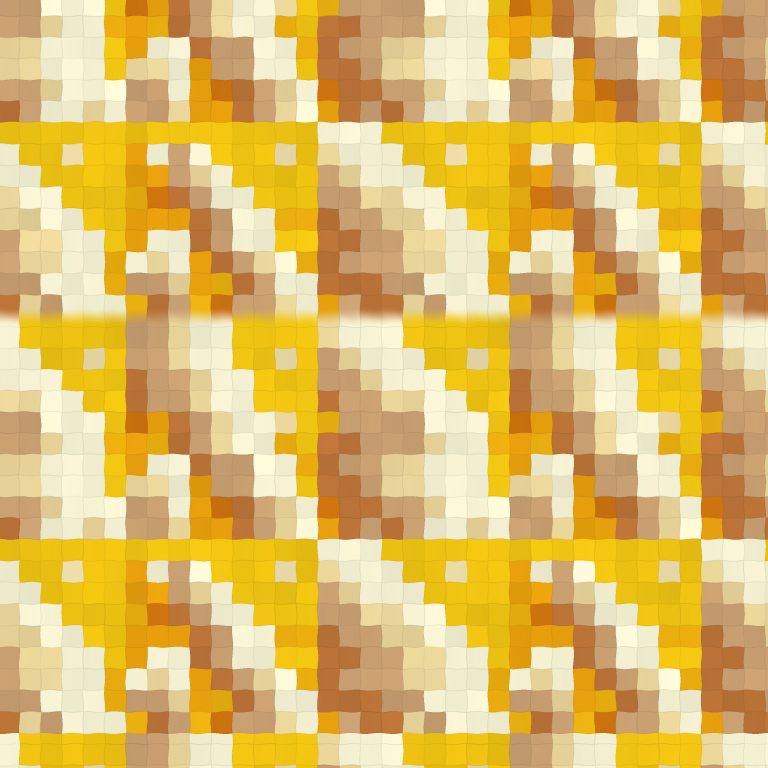
Reproduce this pattern procedurally as a Shadertoy shader.

```glsl
const vec3 GOLD  = vec3(0.93, 0.76, 0.07);
const vec3 AMBER = vec3(0.90, 0.62, 0.05);
const vec3 CREAM = vec3(0.955, 0.94, 0.82);
const vec3 BEIGE = vec3(0.91, 0.83, 0.60);
const vec3 TAN   = vec3(0.78, 0.62, 0.44);
const vec3 BROWN = vec3(0.73, 0.45, 0.22);
const vec3 RUST  = vec3(0.80, 0.45, 0.06);

const vec2  ORIGIN = vec2(0.164, 0.159);  // first tile corner, from the top left
const vec2  PAIR   = vec2(0.4995, 0.543); // two tiles across, two tiles down
const float SHORT_HEIGHT = 0.253;
const float COLUMNS = 9.0;
const float SHORT_ROWS = 9.0;
const float TALL_ROWS = 10.5;
const float LINE_WIDTH = 0.0011;
const float LINE_DEPTH = 0.10;
const float WOBBLE = 0.0007;
const int   SAMPLES = 3;

float hash(vec2 p) {
    return fract(sin(dot(p, vec2(127.1, 311.7))) * 43758.5453);
}

// Shade across the diagonal band, from its bright rim to its dark underside
vec3 bandTone(float level, float rustChance, float n) {
    if (level < 0.30) return CREAM;
    if (level < 0.48) return BEIGE;
    if (level < 0.82) return TAN;
    if (level < 1.05) return BROWN;
    return n < rustChance ? RUST : mix(AMBER, GOLD, 0.5 * step(0.75, n));
}

vec3 cellColor(vec2 cell, bool wide, bool tall) {
    float c = cell.x, r = cell.y;
    float n = hash(cell + vec2(wide ? 17.0 : 3.0, tall ? 31.0 : 5.0));
    float jitter = n - 0.5;
    float rim, thickness;
    if (wide) {
        rim = min(floor((tall ? 3.3 : 2.9) + r), r > 7.5 ? 8.0 : 7.0);
        thickness = 7.0;
        jitter *= 0.05 * r;
    } else {
        rim = min(floor(tall ? 4.0 + 0.55 * r : 2.6 + 0.85 * r), 8.0);
        thickness = tall ? 6.0 - 0.33 * r : min(r + 0.5, 3.6);
        jitter *= 0.12;
    }
    float level = (rim - c) / thickness + jitter;

    // Small heap in the lower left of the narrow tile
    float heapRow = r - (tall ? 6.0 : 5.0);
    if (!wide && c < 3.0 && heapRow >= 0.0 && c + heapRow > 0.0) {
        level = heapRow * (tall ? 0.26 : 0.34) - (c > 1.5 ? 0.3 : 0.0) + jitter;
    }

    vec3 col = bandTone(level, wide ? 0.42 : 0.10 + 0.03 * r, n);
    bool sky = c > rim || (!wide && !tall && r < 0.5);
    if (sky) col = mix(GOLD, AMBER, 0.6 * step(4.0, r) * step(0.55, n));

    // Loose pale squares beside the band
    float looseColumn = wide && !tall ? 6.0 : 7.0;
    if (r == 1.0 && c == looseColumn) col = mix(BEIGE, CREAM, 0.25);
    if (!wide && tall && r == 4.0 && c == 7.0) col = BEIGE;
    if (!wide && !tall && r == 1.0 && c == 1.0) col = CREAM;
    return col * (1.0 + 0.08 * (hash(cell + 41.0 * n) - 0.5));
}

// Alternating wide and narrow tiles, in short and tall rows; y runs downward
vec3 mosaic(vec2 p) {
    vec2 q = (p - ORIGIN) / PAIR;
    vec2 pairId = floor(q);
    vec2 local = fract(q) * PAIR;
    float tileWidth = 0.5 * PAIR.x;
    bool wide = local.x >= tileWidth;
    bool tall = local.y >= SHORT_HEIGHT;
    float rows = tall ? TALL_ROWS : SHORT_ROWS;
    float height = tall ? PAIR.y - SHORT_HEIGHT : SHORT_HEIGHT;
    vec2 size = vec2(tileWidth / COLUMNS, height / rows);
    vec2 grid = vec2(mod(local.x, tileWidth),
                     tall ? local.y - SHORT_HEIGHT : local.y) / size;
    if (tall) grid.y -= 0.5;
    vec2 cell = clamp(floor(grid), vec2(0.0), vec2(COLUMNS - 1.0, tall ? 9.0 : 8.0));
    vec3 col = cellColor(cell, wide, tall);

    // Faint uneven joints and soft variation between repeats
    vec2 f = grid - cell;
    vec2 gap = min(abs(f), abs(1.0 - f)) * size;
    float joint = 1.0 - smoothstep(0.0, LINE_WIDTH, min(gap.x, gap.y));
    float age = hash(cell + pairId * 13.0 + (wide ? 7.0 : 0.0));
    col *= 1.0 - LINE_DEPTH * joint * (0.3 + 0.7 * age);
    return col * (0.985 + 0.03 * age + 0.02 * (f.x - 0.5) * (age - 0.5));
}

// One horizontal seam melts into the row below it
vec3 seamedMosaic(vec2 p) {
    float seam = ORIGIN.y + SHORT_HEIGHT;
    float t = smoothstep(seam - 0.012, seam + 0.012, p.y);
    vec3 above = mosaic(vec2(p.x, min(p.y, seam - 0.003)));
    vec3 below = mosaic(vec2(p.x, max(p.y, seam + 0.003)));
    return mix(above, below, t);
}

void mainImage(out vec4 fragColor, in vec2 fragCoord) {
    vec3 sum = vec3(0.0);
    for (int i = 0; i < SAMPLES * SAMPLES; i++) {
        vec2 offset = (vec2(i % SAMPLES, i / SAMPLES) + 0.5) / float(SAMPLES) - 0.5;
        vec2 p = (fragCoord + offset) / iResolution.xy;
        p.y = 1.0 - p.y;
        p += WOBBLE * sin(p.yx * vec2(151.0, 173.0) + 3.0 * sin(p * 37.0));
        sum += seamedMosaic(p);
    }
    fragColor = vec4(sum / float(SAMPLES * SAMPLES), 1.0);
}
```
